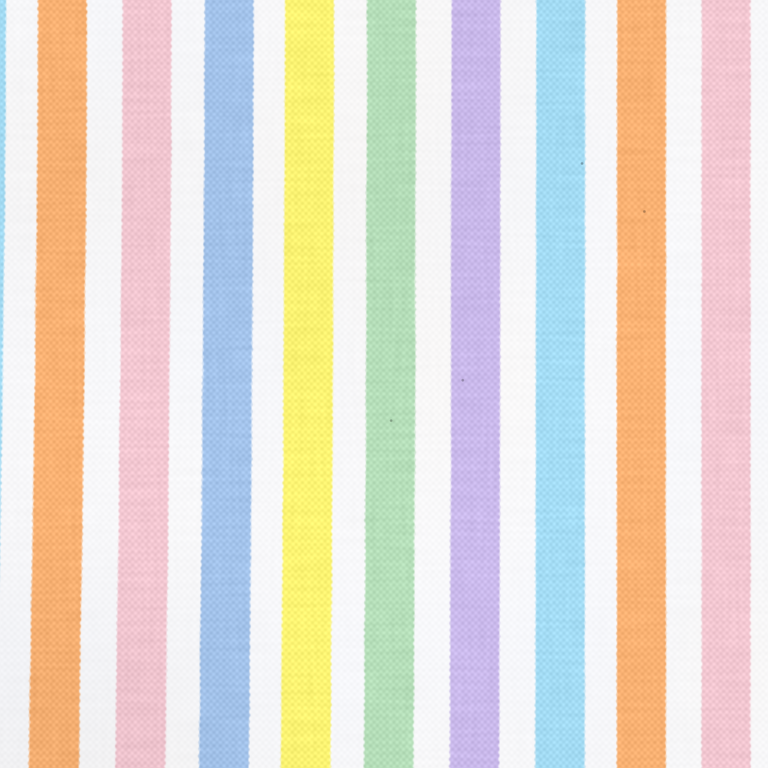
This pattern is drawn by a Shadertoy shader. Its source:

```glsl
// Pastel vertical stripes in seven colours printed on white plain-weave cotton.

const float PITCH = 0.1077;  // distance between stripe centres

const vec3 INKS[7] = vec3[7](
    vec3(0.975, 0.695, 0.450),  // orange
    vec3(0.950, 0.780, 0.820),  // pink
    vec3(0.640, 0.765, 0.920),  // blue
    vec3(0.985, 0.955, 0.450),  // yellow
    vec3(0.710, 0.870, 0.725),  // green
    vec3(0.790, 0.725, 0.920),  // lilac
    vec3(0.640, 0.860, 0.955)   // sky
);

vec2 hash2(vec2 p) {
    vec3 q = fract(p.xyx * vec3(0.1031, 0.1030, 0.0973));
    q += dot(q, q.yzx + 33.33);
    return fract((q.xx + q.yz) * q.zy);
}

float corner(vec2 cell, vec2 f, vec2 o) {
    return dot(hash2(cell + o) * 2.0 - 1.0, f - o);
}

float gradientNoise(vec2 p) {
    vec2 i = floor(p), f = p - i;
    vec2 u = f * f * f * (f * (f * 6.0 - 15.0) + 10.0);
    return mix(mix(corner(i, f, vec2(0, 0)), corner(i, f, vec2(1, 0)), u.x),
               mix(corner(i, f, vec2(0, 1)), corner(i, f, vec2(1, 1)), u.x), u.y);
}

// Over-under relief of the threads, faded out where pixels are too coarse
float plainWeave(vec2 p, float px) {
    p += 0.0015 * vec2(gradientNoise(p * 19.0), gradientNoise(p * 19.0 + 40.0));
    vec2 thread = sin(p * 3.14159 * vec2(235.0, 225.0));
    return thread.x * thread.y * (1.0 - smoothstep(0.0025, 0.0045, px));
}

// Uneven thickness of single weft and warp threads
float slubs(vec2 p) {
    return gradientNoise(p * vec2(14.0, 190.0) + 7.0)
         + 0.7 * gradientNoise(p * vec2(190.0, 14.0) + 90.0);
}

void mainImage(out vec4 fragColor, in vec2 fragCoord) {
    vec2 uv = fragCoord / iResolution.y;
    float px = 1.0 / iResolution.y;
    float weave = plainWeave(uv, px);
    float slub = slubs(uv);

    // Cloth leans towards the lower left
    float lean = 0.0135 * pow(1.0 - uv.x, 2.0) * pow(max(1.0 - uv.y, 0.0), 1.5);
    float x = uv.x + lean + 0.0008 * gradientNoise(uv * vec2(3.0, 9.0)) - 0.0814;

    // Nearest stripe, with slightly uneven spacing inside each colour cycle
    float stripe = floor(x / PITCH + 0.5);
    int ink = (int(stripe) % 7 + 7) % 7;
    float dist = abs(x - stripe * PITCH - 0.0026 * sin(1.25 * float(ink)));
    dist += 0.0006 * weave + 0.0008 * slub;
    float soft = 0.0012 + 0.6 * px;
    float printed = 1.0 - smoothstep(-soft, soft, dist - 0.0318);

    // White ground with drifting warm and cool tints
    float tint = gradientNoise(uv * 3.0 + 5.0);
    vec3 cloth = vec3(0.968, 0.968, 0.975) + tint * vec3(0.012, 0.002, -0.016);
    vec3 col = mix(cloth, INKS[ink], printed);

    // Thread relief shows more strongly through the ink
    col += weave * mix(0.012, 0.032, printed);
    col += slub * mix(0.012, 0.035, printed);
    col *= 1.0 + 0.02 * gradientNoise(uv * 2.0 + 20.0);
    col *= 1.0 - 0.025 * smoothstep(0.5, 0.0, length(uv));

    // A few tiny grey flecks caught in the cloth
    for (int i = 0; i < 4; i++) {
        float r = length(uv - hash2(vec2(float(i) * 7.3 + 2.0, 11.0)));
        col *= 1.0 - 0.3 * (1.0 - smoothstep(0.0005, 0.0015 + px, r));
    }

    fragColor = vec4(clamp(col, 0.0, 1.0), 1.0);
}
```
